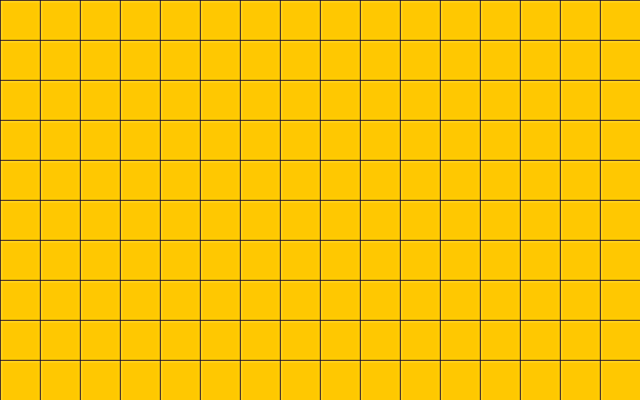
Write a Shadertoy shader that draws this pattern.

```glsl
// A flat amber sheet ruled into square cells by hairline dark grid lines.
// Each line is a band with exact pixel coverage, edged by a pale rim on one
// side and a fainter warm rim on the other; the bands repeat once per cell.

const vec2 CELLS = vec2(16.0, 10.0);              // repeats across and down

// Band limits, as fractions of a cell, measured from the cell's corner
const vec2 LINE_SPAN = vec2(-0.0036, 0.0178);
const vec2 PALE_SPAN = vec2(0.03125, 0.0625);
const vec2 WARM_SPAN = vec2(-0.0625, -0.03125);

const vec3 AMBER = vec3(1.0, 0.783, 0.005);
const vec3 PALE_RIM = vec3(1.0, 0.84, 0.16);
const vec3 WARM_RIM = vec3(1.0, 0.81, 0.0);
const vec3 LINE_INK = vec3(0.04, 0.0, 0.21);

// Share of a pixel-wide window around each coordinate that a band fills
vec2 bandCoverage(vec2 offset, vec2 span, float pixel) {
    vec2 low = max(offset - 0.5 * pixel, span.x);
    vec2 high = min(offset + 0.5 * pixel, span.y);
    return clamp((high - low) / pixel, 0.0, 1.0);
}

// Vertical and horizontal bands merged, so crossings are not counted twice
float gridCoverage(vec2 offset, vec2 span, float pixel) {
    vec2 gap = 1.0 - bandCoverage(offset, span, pixel);
    return 1.0 - gap.x * gap.y;
}

void mainImage(out vec4 fragColor, in vec2 fragCoord) {
    // Cell units, counted from the upper left corner
    float pixel = CELLS.y / iResolution.y;
    vec2 p = vec2(fragCoord.x, iResolution.y - fragCoord.y) * pixel;

    // Signed offset to the nearest line; the far borders stay open
    vec2 offset = p - min(floor(p + 0.5), CELLS - 1.0);

    // Rims first, then the ink over them
    vec3 color = AMBER;
    color = mix(color, WARM_RIM, gridCoverage(offset, WARM_SPAN, pixel));
    color = mix(color, PALE_RIM, gridCoverage(offset, PALE_SPAN, pixel));
    color = mix(color, LINE_INK, gridCoverage(offset, LINE_SPAN, pixel));

    fragColor = vec4(color, 1.0);
}
```
